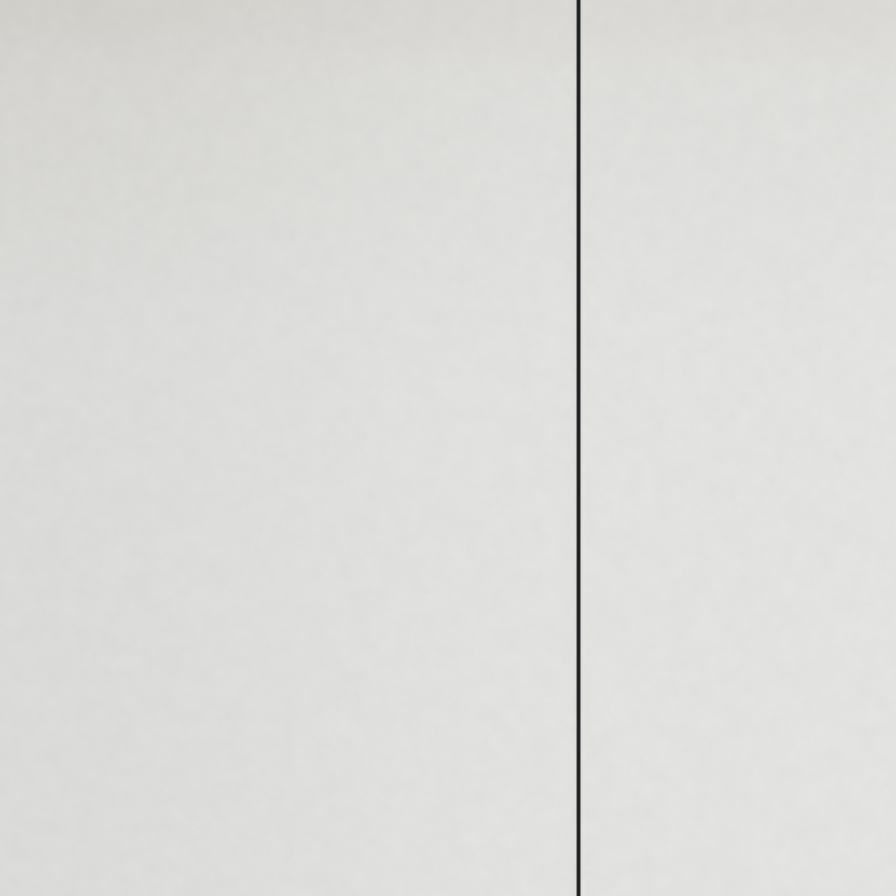
This texture is drawn by a WebGL 1 fragment shader. Its source:

```glsl
precision highp float;
// Draws pale, finely grained wall panels split by one dark vertical seam.

uniform vec2 u_resolution;

const float SEAM_X = 0.6457;
const float SEAM_HALF_WIDTH = 0.0021;

float hash(vec2 cell) {
    vec3 p = fract(vec3(cell.xyx) * 0.1031);
    p += dot(p, p.yzx + 33.33);
    return fract((p.x + p.y) * p.z);
}

float valueNoise(vec2 p) {
    vec2 cell = floor(p);
    vec2 f = fract(p);
    f = f * f * (3.0 - 2.0 * f);
    float low = mix(hash(cell), hash(cell + vec2(1.0, 0.0)), f.x);
    float high = mix(hash(cell + vec2(0.0, 1.0)), hash(cell + 1.0), f.x);
    return mix(low, high, f.y);
}

// Layered noise centred on zero, from soft mottling to fine grain.
float grain(vec2 p) {
    float sum = 0.0;
    float weight = 0.5;
    for (int i = 0; i < 4; i++) {
        sum += weight * (valueNoise(p) - 0.5);
        p = mat2(0.8, 0.6, -0.6, 0.8) * p * 1.9 + 17.3;
        weight *= 0.75;
    }
    return sum;
}

// Soft light that fades toward the top edge and the left side.
vec3 panelColor(vec2 uv) {
    float topShade = smoothstep(0.55, 1.0, uv.y);
    float topEdge = smoothstep(0.9, 1.0, uv.y);
    float leftShade = 1.0 - smoothstep(0.0, 0.65, uv.x);
    vec3 color = mix(vec3(0.876, 0.876, 0.868), vec3(0.888, 0.888, 0.880), uv.x);
    color -= 0.020 * leftShade;
    color -= vec3(0.018, 0.019, 0.021) * topShade;
    color -= vec3(0.012, 0.018, 0.024) * topEdge;
    color -= vec3(0.006, 0.008, 0.012) * topShade * leftShade;
    return color;
}

// Coverage of a vertical band with edges smoothed over the given width.
float verticalBand(float x, float center, float halfWidth, float blur) {
    float d = abs(x - center) - halfWidth;
    return 1.0 - smoothstep(-blur, blur, d);
}

void main() {
    vec2 uv = gl_FragCoord.xy / u_resolution;
    float pixel = 1.0 / u_resolution.x;

    // Panel surface
    vec3 color = panelColor(uv);
    color += 0.018 * grain(uv * 65.0);

    // Seam with a faint shadow and a slightly lit right lip
    float offset = uv.x - SEAM_X;
    color -= 0.035 * exp(-abs(offset) * 260.0);
    color += 0.012 * verticalBand(uv.x, SEAM_X + 0.006, 0.0015, 0.002);
    float seam = verticalBand(uv.x, SEAM_X, SEAM_HALF_WIDTH, max(0.0013, 0.7 * pixel));
    color = mix(color, vec3(0.11, 0.12, 0.12), seam);

    gl_FragColor = vec4(clamp(color, 0.0, 1.0), 1.0);
}
```
